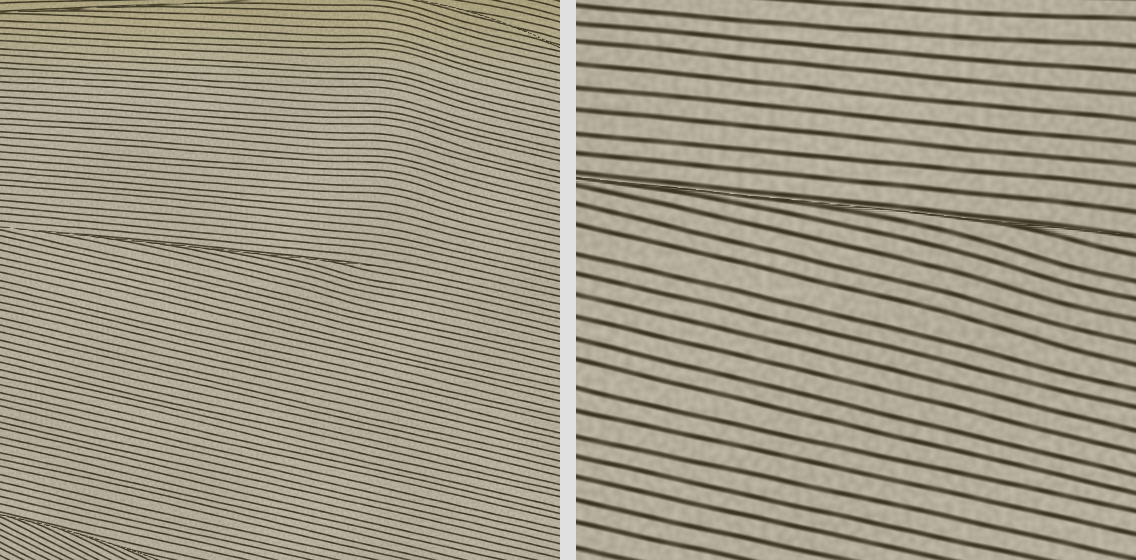
Left: the whole. Right: its middle third, enlarged.
Give the GLSL for this pattern, as a Shadertoy shader.

```glsl
#define LINES 75.0
#define HALF_WIDTH 0.0014
#define SOFTNESS 0.0012
#define SQUEEZE 0.004
#define UNEVENNESS 0.5
#define GRAIN 0.07
#define SLOPE 0.23
#define BEND 0.04
#define PAPER vec3(0.705, 0.685, 0.61)
#define AGED vec3(0.67, 0.635, 0.49)
#define INK vec3(0.23, 0.21, 0.135)

vec2 randomGradient(vec2 cell) {
    float angle = 6.28318 * fract(sin(dot(cell, vec2(127.1, 311.7))) * 43758.5);
    return vec2(cos(angle), sin(angle));
}

float gradientNoise(vec2 p) {
    vec2 i = floor(p), f = p - i;
    vec2 u = f * f * f * (f * (f * 6.0 - 15.0) + 10.0);
    vec2 e = vec2(1.0, 0.0);
    float a = dot(randomGradient(i), f);
    float b = dot(randomGradient(i + e.xy), f - e.xy);
    float c = dot(randomGradient(i + e.yx), f - e.yx);
    float d = dot(randomGradient(i + e.xx), f - e.xx);
    return mix(mix(a, b, u.x), mix(c, d, u.x), u.y);
}

// Makes level curves run tangent to a seam at the given depth below it
float seamPull(float depth) {
    return SQUEEZE * log(1.0 - exp(-max(depth, 0.0001) / SQUEEZE));
}

// Ink coverage of evenly numbered level curves, with slightly uneven gaps
float contourLines(float level, float x, float density) {
    float phase = level * LINES * density;
    phase += UNEVENNESS * gradientNoise(vec2(phase * 0.6, x * 2.0));
    float slope = max(length(vec2(dFdx(phase), dFdy(phase))) * iResolution.y, 0.001);
    float dist = abs(fract(phase) - 0.5) / slope;
    float edge = max(SOFTNESS, 0.7 / iResolution.y);
    return 1.0 - smoothstep(HALF_WIDTH - edge, HALF_WIDTH + edge, dist);
}

// Coverage of a sheet lying below its upper seam
float below(float depth) {
    float edge = 0.7 / iResolution.y;
    return smoothstep(-edge, edge, depth);
}

void mainImage(out vec4 fragColor, in vec2 fragCoord) {
    vec2 uv = fragCoord / iResolution.xy;
    vec2 p = vec2(uv.x, 1.0 - uv.y);
    float x = p.x;
    float y = p.y + 0.0006 * gradientNoise(p * vec2(22.0, 40.0));

    // Depth below each of the three seams
    float late = max(x - 0.6, 0.0);
    float topDepth = y - (0.022 - 0.05 * x + 0.7 * late * late);
    float midDepth = y - (0.404 + 0.104 * x + 0.13 * max(x - 0.68, 0.0));
    float lowDepth = y - (0.918 + 0.2 * x + 0.3 * x * x);

    // Upper sheet: shallow lines that bend over a crest on the right
    float shallow = 0.04 + 0.14 * min(y, 0.5);
    float knee = 0.66 + 0.1 * y;
    float lift = (SLOPE - shallow) * BEND * log(1.0 + exp((knee - x) / BEND));
    float offCrest = (x - 0.71) / 0.09;
    float crest = 0.011 * exp(-offCrest * offCrest) * (1.0 - smoothstep(0.3, 0.5, y));
    float upperLevel = y - SLOPE * x - lift + crest;

    // Middle sheet: steady slope, joined smoothly to the upper one on the right
    float joined = smoothstep(0.55, 0.7, x);
    float nearSeam = 1.0 - smoothstep(0.0, 0.15, abs(midDepth));
    float middleLevel = mix(y - SLOPE * x, upperLevel, joined * nearSeam);
    middleLevel += seamPull(midDepth) * (1.0 - joined);

    // Outer sheets: nearly level strip on top, steep fan at the bottom
    float stripLevel = y + 0.03 * x - 0.4 * late * late;
    float fanLevel = y - 0.5 * x + seamPull(lowDepth);

    float strip = contourLines(stripLevel, x, 1.0);
    float upper = contourLines(upperLevel + seamPull(topDepth), x, 1.0);
    float middle = contourLines(middleLevel, x, 1.0);
    float fan = contourLines(fanLevel, x, 1.15);

    float ink = mix(strip, upper, below(topDepth));
    ink = mix(ink, middle, below(midDepth));
    ink = mix(ink, fan, below(lowDepth));
    ink *= 0.94 + 0.25 * gradientNoise(p * vec2(60.0, 140.0));

    // Aged paper, warmer toward the top, with mottling and grain
    vec3 color = mix(AGED, PAPER, smoothstep(-0.03, 0.2, p.y));
    color += 0.025 * gradientNoise(p * 5.0);
    color += GRAIN * gradientNoise(p * 210.0);
    color = mix(color, INK, clamp(ink, 0.0, 1.0));
    fragColor = vec4(color, 1.0);
}
```
